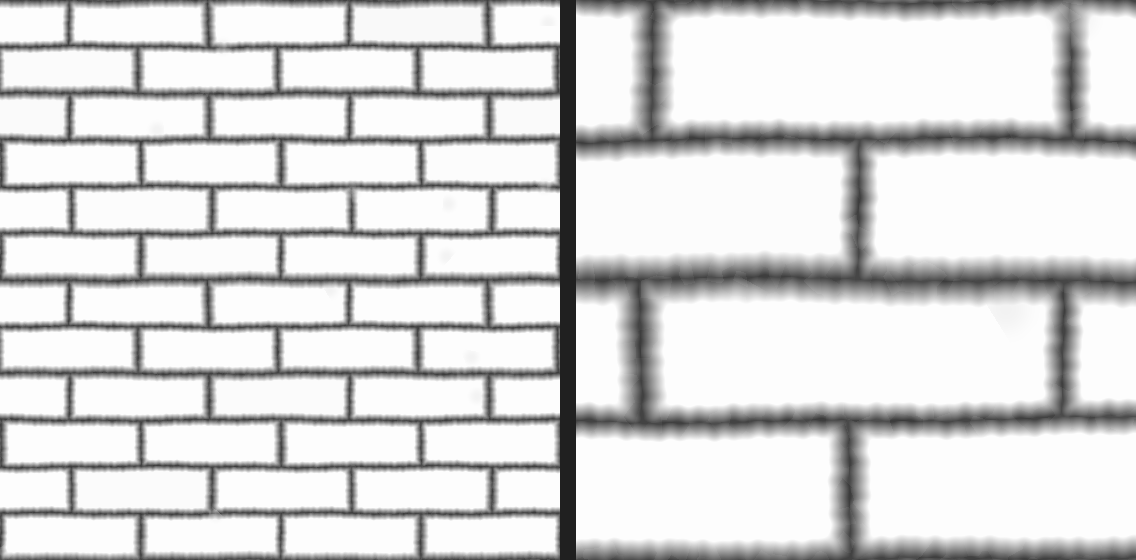
Left: the whole. Right: its middle third, enlarged.
Give the GLSL for this pattern, as a three.js fragment shader.

```glsl
// White running-bond brick wall with soft, hand-inked dark joints.
// Distances to the nearest bed and head joint are bent by layered sines,
// joined and ramped to grey; wrapped cellular noise adds grain and smudges.
varying vec2 vUv;

const float TAU = 6.2831853;
const vec2 BRICKS = vec2(4.0, 12.0);     // bricks across, courses up
const vec2 VARIATION = vec2(2.0, 6.0);   // bricks before joint shapes recur
const float JOINT_REACH = 0.0126;        // joint centre to clean brick
const float INK = 0.27;
const float PAPER = 0.994;

float hash(vec2 p) {
  return fract(sin(dot(p, vec2(127.1, 311.7)) + 4.3) * 4375.85);
}

// Slow bend of a bed joint
float bend(float t, float seed) {
  return 0.0012 * sin(TAU * (2.0 * t + seed))
       + 0.0008 * sin(TAU * (6.0 * t + seed * 3.7));
}

// Fine raggedness along the side of a joint
float ragged(float t, float seed) {
  return 0.0004 * sin(TAU * (58.0 * t + seed))
       + 0.0004 * sin(TAU * (94.0 * t + seed * 5.3))
       + 0.0004 * sin(TAU * (22.0 * t + seed * 2.1));
}

// Wrapped cellular noise: distance to the nearest point, and its id
vec2 cellular(vec2 uv, float count) {
  vec2 p = uv * count;
  vec2 nearest = vec2(8.0, 0.0);
  for (int y = -1; y <= 1; y++) {
    for (int x = -1; x <= 1; x++) {
      vec2 cell = floor(p) + vec2(float(x), float(y));
      vec2 key = mod(cell, count);
      vec2 point = cell + vec2(hash(key), hash(key + 71.0));
      float d = length(p - point);
      if (d < nearest.x) nearest = vec2(d, hash(key + 37.0));
    }
  }
  return nearest;
}

float smoothMin(float a, float b, float k) {
  float h = max(k - abs(a - b), 0.0) / k;
  return min(a, b) - 0.25 * k * h * h;
}

// Signed distance from the nearest bed joint; index receives its number
float bedJoint(vec2 uv, out float index) {
  index = floor(uv.y * BRICKS.y + 0.5);
  float seed = hash(vec2(3.0, mod(index, VARIATION.y)));
  return uv.y - index / BRICKS.y - bend(uv.x, seed);
}

// Signed distance from the nearest head joint of a course
float headJoint(vec2 uv, float course, out float index) {
  float drift = 0.0035 * sin(TAU * (2.7 - course) / VARIATION.y);
  float x = (uv.x - drift) * BRICKS.x - 0.5 * mod(course, 2.0);
  index = floor(x + 0.5);
  float seed = hash(mod(vec2(index, course), VARIATION));
  float height = uv.y * BRICKS.y - course - 0.5;
  return (x - index) / BRICKS.x + (seed - 0.5) * (0.002 + 0.005 * height);
}

// Distance from a joint's centre line, with ragged sides and its own weight
float inkDistance(float d, float t, float seed) {
  float side = step(0.0, d);
  float weight = mix(0.84, 1.2, fract(seed * 7.3));
  return max(abs(d) + ragged(t, seed + side * 0.37), 0.0) / weight;
}

void main() {
  // Joints
  float bed, head;
  float bedDist = bedJoint(vUv, bed);
  float course = bed - step(bedDist, 0.0);
  float headDist = headJoint(vUv, course, head);
  float bedSeed = hash(vec2(11.0, mod(bed, VARIATION.y)));
  float headSeed = hash(mod(vec2(head, course), VARIATION) + 19.0);
  float d = smoothMin(inkDistance(bedDist, vUv.x, bedSeed),
                      inkDistance(headDist, vUv.y, headSeed), 0.004);

  // Brick tint and faint smudges
  vec2 brick = mod(vec2(head + step(0.0, headDist), course), BRICKS);
  vec2 blot = cellular(vUv, 24.0);
  float smudge = step(0.975, blot.y) * smoothstep(0.5, 0.05, blot.x);
  float tint = pow(hash(brick + 53.0), 4.0);
  float face = PAPER - 0.018 * tint - 0.04 * smudge;

  // Ink grain and rare pale nicks
  vec2 grain = cellular(vUv, 110.0);
  float nick = step(0.96, blot.y) * smoothstep(0.45, 0.1, blot.x);
  float ink = INK + 0.07 * (grain.y - 0.5) + 0.2 * nick;

  float shade = mix(ink, face, clamp(d / JOINT_REACH, 0.0, 1.0));
  gl_FragColor = vec4(vec3(shade), 1.0);
}
```
